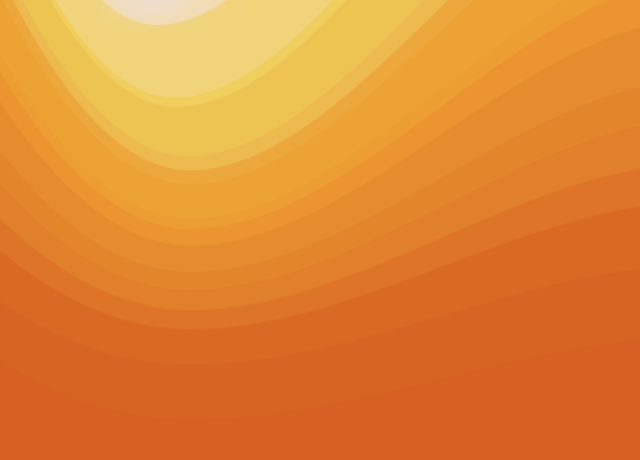
A WebGL 2 fragment shader for this background:

```glsl
#version 300 es
precision highp float;
// Warm layered waves: nested valleys of cream, gold and orange.
// Each band edge is a curve with a parabolic left flank and an S-shaped right
// flank; the bands are painted from the deepest to the topmost.
uniform vec2 u_resolution;
out vec4 fragColor;

const int BANDS = 15;

// Depth of each band edge at its valley, measured down from the top
const float valleyDepth[BANDS] = float[](
  0.054, 0.212, 0.232, 0.339, 0.370, 0.399, 0.475, 0.498,
  0.534, 0.591, 0.630, 0.674, 0.716, 0.793, 0.911);

// Colour lying above each edge
const vec3 bandColor[BANDS] = vec3[](
  vec3(0.95, 0.86, 0.69), vec3(0.945, 0.83, 0.48), vec3(0.94, 0.81, 0.37),
  vec3(0.93, 0.77, 0.32), vec3(0.93, 0.73, 0.31), vec3(0.93, 0.66, 0.24),
  vec3(0.925, 0.64, 0.20), vec3(0.925, 0.62, 0.20), vec3(0.92, 0.58, 0.19),
  vec3(0.90, 0.55, 0.18), vec3(0.89, 0.525, 0.17), vec3(0.88, 0.50, 0.165),
  vec3(0.87, 0.455, 0.155), vec3(0.855, 0.41, 0.14), vec3(0.845, 0.393, 0.135));

// Depth of a band edge at x; deeper bands are flatter
float edgeDepth(float x, float valley) {
  float valleyX = mix(0.241, 0.297, smoothstep(0.0, 0.4, valley));
  float leftRise = mix(0.453, 0.127, smoothstep(0.27, 0.85, valley));
  float rightRise = mix(1.03, 0.18, smoothstep(0.0, 0.906, valley));
  float left = max(valleyX - x, 0.0) / valleyX;
  float right = smoothstep(0.0, 0.794, x - valleyX);
  return valley - leftRise * left * left - rightRise * right;
}

void main() {
  vec2 uv = gl_FragCoord.xy / u_resolution;
  float depth = 1.0 - uv.y;
  vec3 color = vec3(0.838, 0.382, 0.132);

  // Paint the bands from bottom to top with smooth edges
  for (int i = BANDS - 1; i >= 0; i--) {
    float above = edgeDepth(uv.x, valleyDepth[i]) - depth;
    float soft = max(fwidth(above), 0.0005);
    color = mix(color, bandColor[i], smoothstep(-soft, soft, above));
  }

  // Pale glow at the top of the innermost band
  vec2 fromGlow = (uv - vec2(0.238, 1.0)) / vec2(0.06, 0.04);
  color = mix(color, vec3(0.93, 0.87, 0.84), 0.8 * exp(-dot(fromGlow, fromGlow)));

  fragColor = vec4(color, 1.0);
}
```
